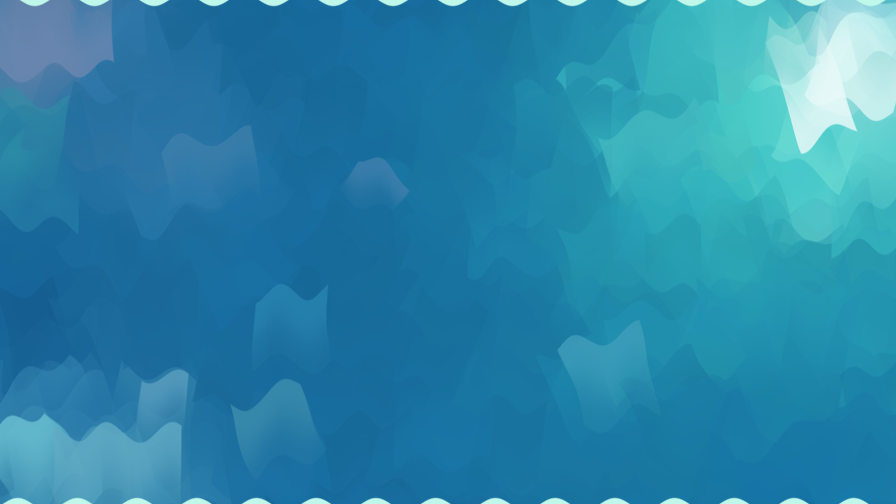
Give the GLSL for this background, as a WebGL 2 fragment shader.

```glsl
#version 300 es
precision highp float;

#define BASE_COLOR vec3(0.085, 0.41, 0.605)
#define TRIM_COLOR vec3(0.75, 0.97, 0.92)
#define PERIOD 0.1185
#define WAVE 0.018
#define SCALLOP 0.012
#define LAYERS 3
#define LARGEST_CELL 0.30
#define LAYER_SHRINK 0.68
#define OPACITY 0.55
#define COLOR_SCATTER 0.13
#define MARK_OPACITY 0.8

uniform vec2 u_resolution;
out vec4 outColor;

const float TAU = 6.2831853;

// Broad colour glows: centre and radius, then colour
const int GLOWS = 10;
const vec3 glowShape[GLOWS] = vec3[](
  vec3(1.55, 0.50, 0.55), vec3(1.55, 0.75, 0.36), vec3(1.62, 0.83, 0.21),
  vec3(1.68, 0.87, 0.12), vec3(0.06, 0.95, 0.20), vec3(0.17, 0.06, 0.22),
  vec3(0.32, 0.70, 0.17), vec3(0.00, 0.70, 0.08), vec3(1.58, 0.02, 0.22),
  vec3(0.08, 0.34, 0.18));
const vec3 glowColor[GLOWS] = vec3[](
  vec3(0.12, 0.57, 0.68), vec3(0.21, 0.73, 0.74), vec3(0.36, 0.86, 0.81),
  vec3(0.90, 0.97, 0.97), vec3(0.40, 0.52, 0.68), vec3(0.30, 0.62, 0.74),
  vec3(0.17, 0.47, 0.66), vec3(0.22, 0.66, 0.69), vec3(0.08, 0.43, 0.62),
  vec3(0.08, 0.37, 0.58));

// Accent shards: centre and half size, then colour and angle
const int MARKS = 12;
const vec4 markShape[MARKS] = vec4[](
  vec4(1.71, 0.89, 0.090, 0.100), vec4(1.61, 0.83, 0.060, 0.100),
  vec4(0.10, 0.95, 0.130, 0.090), vec4(0.06, 0.09, 0.080, 0.080),
  vec4(0.32, 0.19, 0.045, 0.060), vec4(0.23, 0.06, 0.125, 0.080),
  vec4(0.42, 0.66, 0.085, 0.065), vec4(0.75, 0.63, 0.060, 0.040),
  vec4(0.58, 0.35, 0.075, 0.070), vec4(1.21, 0.25, 0.080, 0.085),
  vec4(0.55, 0.15, 0.070, 0.070), vec4(1.31, 0.69, 0.100, 0.080));
const vec4 markColor[MARKS] = vec4[](
  vec4(0.84, 0.96, 0.95, 2.9), vec4(0.93, 0.98, 0.98, 3.5),
  vec4(0.42, 0.53, 0.69, 3.2), vec4(0.42, 0.76, 0.82, 0.5),
  vec4(0.35, 0.62, 0.75, -0.1), vec4(0.38, 0.67, 0.77, 0.0),
  vec4(0.24, 0.50, 0.67, 0.2), vec4(0.25, 0.50, 0.68, -0.5),
  vec4(0.16, 0.52, 0.69, 0.0), vec4(0.25, 0.62, 0.73, 0.3),
  vec4(0.24, 0.56, 0.68, 0.4), vec4(0.26, 0.72, 0.75, 0.4));

vec2 hash2(vec2 p) {
  vec3 q = fract(p.xyx * vec3(0.1031, 0.1030, 0.0973));
  q += dot(q, q.yzx + 33.33);
  return fract((q.xx + q.yz) * q.zy);
}

float cornerSlope(vec2 cell, vec2 offset) {
  return dot(hash2(cell) * 2.0 - 1.0, offset);
}

float gradientNoise(vec2 p) {
  vec2 i = floor(p), f = fract(p), e = vec2(1.0, 0.0);
  vec2 u = f * f * (3.0 - 2.0 * f);
  return mix(mix(cornerSlope(i, f), cornerSlope(i + e, f - e), u.x),
             mix(cornerSlope(i + e.yx, f - e.yx), cornerSlope(i + 1.0, f - 1.0), u.x), u.y);
}

vec3 colorField(vec2 p) {
  vec3 color = BASE_COLOR;
  for (int i = 0; i < GLOWS; i++) {
    vec2 d = (p - glowShape[i].xy) / glowShape[i].z;
    color = mix(color, glowColor[i], exp(-dot(d, d)));
  }
  return color;
}

// Rotated box with rippled edges, fading away from its crisp end
float shard(vec2 d, vec2 extent, float angle, float phase, float pixel) {
  d.y += WAVE * sin(TAU * (d.x / PERIOD + phase));
  float c = cos(angle), s = sin(angle);
  d = mat2(c, -s, s, c) * d;
  vec2 edge = abs(d) - extent;
  float cover = 1.0 - smoothstep(-pixel, pixel, max(edge.x, edge.y));
  return cover * mix(0.2, 1.0, smoothstep(-1.0, 0.8, d.y / extent.y));
}

void main() {
  float pixel = 1.0 / u_resolution.y;
  vec2 p = gl_FragCoord.xy * pixel;
  vec2 warped = p + 0.02 * vec2(gradientNoise(p * 7.0), gradientNoise(p * 7.0 + 40.0));
  vec3 color = colorField(warped);

  // Overlapping shards on jittered grids, from large to small
  float cellSize = LARGEST_CELL;
  for (int layer = 0; layer < LAYERS; layer++) {
    vec2 home = floor(warped / cellSize);
    for (int k = 0; k < 9; k++) {
      vec2 cell = home + vec2(k % 3 - 1, k / 3 - 1);
      vec2 seed = cell + 57.0 * float(layer + 1);
      vec2 a = hash2(seed), b = hash2(seed + 19.7), c = hash2(seed + 71.3);
      vec2 center = (cell + 0.5 + 0.6 * (a - 0.5)) * cellSize;
      vec2 extent = cellSize * mix(vec2(0.4), vec2(0.7), b);
      float angle = 1.3 * (c.x - 0.5) + 0.5 * TAU * step(0.6, c.y);
      vec3 tint = colorField(center + COLOR_SCATTER * (c - 0.5)) * (0.94 + 0.12 * b.x);
      color = mix(color, tint, OPACITY * shard(warped - center, extent, angle, a.y, pixel));
    }
    cellSize *= LAYER_SHRINK;
  }

  // Accent shards
  for (int i = 0; i < MARKS; i++) {
    vec4 m = markShape[i];
    float cover = shard(warped - m.xy, m.zw, markColor[i].w, 0.37 * float(i), pixel);
    color = mix(color, markColor[i].rgb, MARK_OPACITY * cover);
  }

  // Scalloped trim along top and bottom
  float top = 1.0 - p.y - SCALLOP * cos(TAU * (p.x - 0.069) / PERIOD);
  float bottom = p.y - SCALLOP * cos(TAU * (p.x - 0.035) / PERIOD);
  color = mix(TRIM_COLOR, color, smoothstep(-pixel, pixel, min(top, bottom)));
  outColor = vec4(color, 1.0);
}
```
